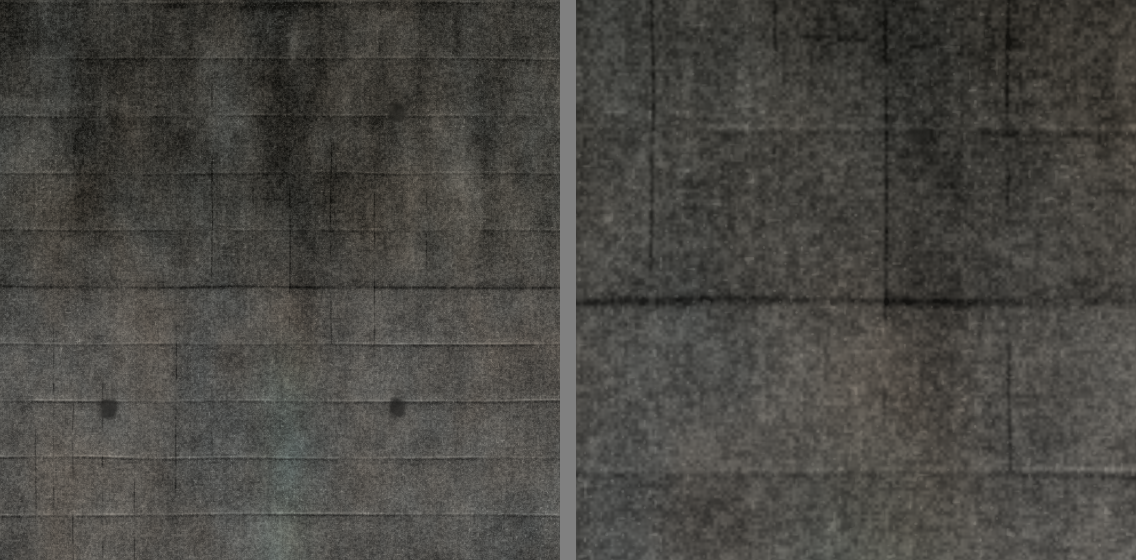
Left, the full canvas; right, a detail of the centre.
Write a WebGL 2 fragment shader that draws this texture.

```glsl
#version 300 es
precision highp float;
// Weathered board-marked concrete wall: a dark damp upper half over a paler base.
// Layered value noise gives stains and grain; loops add board seams, drip lines
// and a sparse lattice of tie holes.
uniform vec2 u_resolution;
out vec4 fragColor;

float hash(vec2 cell) {
  uvec2 q = uvec2(ivec2(cell)) * uvec2(1597334677u, 3812015801u);
  uint n = (q.x ^ q.y) * 1597334677u;
  n = (n ^ (n >> 15)) * 2246822519u;
  return float((n ^ (n >> 13)) >> 8) / 16777216.0;
}

float noise(vec2 p) {
  vec2 i = floor(p), f = fract(p);
  f = f * f * (3.0 - 2.0 * f);
  return mix(mix(hash(i), hash(i + vec2(1, 0)), f.x),
             mix(hash(i + vec2(0, 1)), hash(i + vec2(1, 1)), f.x), f.y);
}

// Fractal noise centred on zero
float fbm(vec2 p) {
  float sum = 0.0, amp = 0.5;
  for (int i = 0; i < 5; i++) {
    sum += amp * (noise(p) - 0.5);
    p = p * 2.03 + 17.3;
    amp *= 0.55;
  }
  return sum;
}

float bump(float d, float width) { return exp(-d * d / (width * width)); }

// Span between two heights with soft ends
float span(float y, float low, float high, float soft) {
  return smoothstep(low - soft, low + soft, y) * (1.0 - smoothstep(high - soft, high + soft, y));
}

// Horizontal joints: a pale ridge with a dark lip below, broken along its length
float boardSeams(vec2 p) {
  float tone = 0.0;
  for (int k = 0; k < 10; k++) {
    float row = float(k);
    float d = p.y - 0.082 - 0.1017 * row - 0.004 * (noise(vec2(p.x * 7.0, row * 9.0)) - 0.5);
    float broken = smoothstep(0.15, 0.75, noise(vec2(p.x * 11.0, row * 5.0 + 3.0)));
    float strength = (k < 4 ? 1.0 : 0.5) * (0.35 + 0.65 * broken);
    float ridge = 0.10 * bump(d - 0.001, 0.0019) + 0.025 * bump(d - 0.006, 0.007);
    float lip = 0.10 * bump(d + 0.003, 0.0022) + 0.03 * bump(d + 0.008, 0.008);
    tone += strength * (ridge - lip);
    // The main pour joint is a deep shadow line
    if (k == 4) tone -= 0.13 * (0.5 + 0.5 * broken) * bump(d, 0.0026) + 0.04 * bump(d - 0.007, 0.009);
  }
  return tone;
}

// Thin dark runs, mostly on the left of the base
float dripLines(vec2 p) {
  float tone = 0.0;
  for (int k = 0; k < 12; k++) {
    float id = float(k);
    float t = hash(vec2(id, 41));
    float x = 0.05 + 0.7 * pow(id / 11.0, 1.3) + 0.02 * t;
    float low = id < 6.0 ? 0.3 * t * t - 0.05 : 0.35 + 0.3 * t;
    float high = low + 0.12 + 0.25 * hash(vec2(id, 73));
    float wobble = 0.002 * (noise(vec2(id * 5.0, p.y * 18.0)) - 0.5);
    float worn = smoothstep(0.2, 0.6, noise(vec2(id * 3.0, p.y * 45.0)));
    tone += bump(p.x - x - wobble, 0.0014) * span(p.y, low, high, 0.02) * worn;
  }
  return tone;
}

// Tie holes on a two by two lattice, the upper left one filled in
float tieHoles(vec2 p) {
  float mask = 0.0;
  for (int k = 0; k < 4; k++) {
    if (k == 2) continue;
    vec2 d = p - vec2(0.193, 0.271) - vec2(0.515, 0.531) * vec2(k % 2, k / 2);
    float r = length(d * vec2(1.1, 0.9)) + 0.012 * fbm(d * 70.0 + float(k) * 9.0);
    mask += 0.75 * (1.0 - smoothstep(0.011, 0.021, r)) + 0.2 * bump(r, 0.035);
  }
  float pit = length((p - vec2(0.536, 0.586)) * vec2(0.8, 1.2));
  return mask + 1.0 - smoothstep(0.003, 0.008, pit);
}

void main() {
  vec2 p = gl_FragCoord.xy / u_resolution;
  float upper = smoothstep(0.38, 0.64, p.y + 0.1 * fbm(p * 5.0));
  float tone = mix(0.335, 0.248, upper) - 0.025 * smoothstep(0.65, 1.0, p.y);

  // Cloudy stains and vertical water streaks
  tone += 0.12 * fbm(p * 6.0 + 4.0) + 0.10 * fbm(p * 28.0);
  tone += mix(0.07, 0.18, upper) * fbm(vec2(p.x * 13.0, p.y * 2.6) + 31.0);
  tone += 0.06 * fbm(vec2(p.x * 60.0, p.y * 5.0));
  float sway = p.x + 0.03 * fbm(p * 9.0);
  tone -= 0.085 * bump(sway - 0.49, 0.045) * smoothstep(0.5, 0.85, p.y);
  tone -= 0.07 * bump(sway - 0.55, 0.03) * span(p.y, 0.42, 0.64, 0.05);
  tone -= 0.06 * (bump(sway - 0.69, 0.035) + bump(sway - 0.88, 0.04)) * span(p.y, 0.7, 0.9, 0.07);
  tone += 0.06 * (bump(sway - 0.73, 0.022) + bump(sway - 0.82, 0.026)) * span(p.y, 0.5, 0.73, 0.06);
  tone += 0.10 * bump(sway - 0.522, 0.008) * span(p.y, 0.88, 0.96, 0.02);
  float algae = bump(sway - 0.51, 0.05) * (1.0 - smoothstep(0.3, 0.46, p.y));
  tone += 0.035 * algae + 0.05 * bump(p.y - 0.815, 0.012) * (1.0 - smoothstep(0.22, 0.27, p.x));

  // Sandy grain, fibres and pale flecks
  tone += 0.10 * (noise(p * 490.0) - 0.5) + 0.09 * (noise(p * 230.0 + 9.0) - 0.5);
  tone += 0.03 * (noise(p * vec2(50, 380)) + noise(p * vec2(400, 45)) - 1.0);
  tone += 0.07 * smoothstep(0.78, 1.0, noise(p * 310.0 + 50.0)) * (0.5 + noise(p * 14.0));

  tone += boardSeams(p) - 0.10 * dripLines(p);
  tone = mix(tone, 0.14 + 0.1 * fbm(p * 120.0), 0.8 * min(tieHoles(p), 1.0));
  tone -= 0.06 * bump(p.y - 0.988, 0.008) * noise(p * vec2(25, 9));

  // Warm and cool mineral tints, olive in the dark areas
  float warmth = 2.0 * fbm(p * vec2(8, 5) + 70.0);
  vec3 tint = vec3(1.02, 1.0, 0.955) + warmth * vec3(0.06, -0.01, -0.06);
  tint += algae * vec3(-0.05, 0.02, 0.01);
  vec3 colour = max(tone, 0.07) * tint - vec3(0, 0, 0.008) * upper;
  fragColor = vec4(colour, 1.0);
}
```
